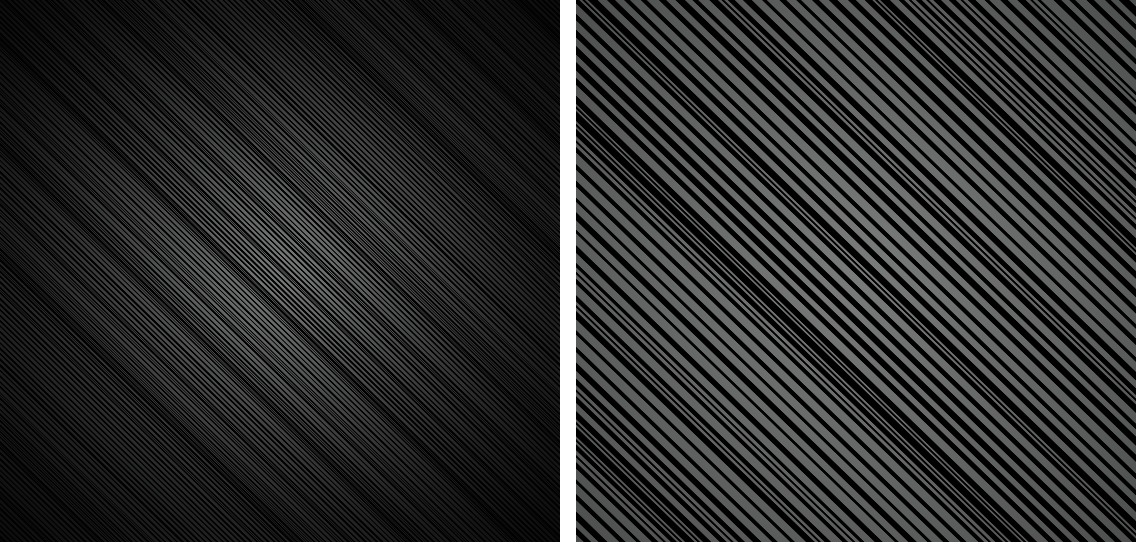
Left, the full canvas; right, a detail of the centre.
Write a WebGL 2 fragment shader that draws this pattern.

```glsl
#version 300 es
precision highp float;
// Fine diagonal grey pinstripes of uneven width on black, lit from the centre.

#define STRIPES 98.0       // stripes across and down, whole number
#define BANDS 24.0         // slow width changes across, whole number
#define HALF_WIDTH 0.295   // mean half width, in stripe periods
#define WIDTH_JITTER 0.14  // width change from stripe to stripe
#define BAND_DEPTH 0.04    // width change from band to band
#define SHIFT 0.16         // sideways offset of each stripe
#define SPLIT_SHARE 0.22   // share of stripes cut by a dark slit
#define SLIT 0.08          // half width of that slit
#define GLOW 0.485         // stripe brightness at the centre
#define EDGE_ROUND 0.03    // softens the light where tiles meet
#define SHARPNESS 0.75     // edge filter width, in pixels

uniform vec2 u_resolution;
out vec4 fragColor;

const vec3 GREY_TINT = vec3(0.975, 1.0, 0.985);
const vec3 GAP_COLOR = vec3(0.004);

// Integer mixing keeps neighbouring stripes unrelated.
float hash(float n) {
  uint h = uint(n) * 747796u + 289133u;
  h = (h ^ (h >> 15)) * 739981u;
  h = (h ^ (h >> 13)) * 668265u;
  h ^= h >> 16;
  return float(h & 65535u) / 65536.0;
}

// Value noise on a line that wraps after the given period.
float wrapNoise(float x, float period) {
  float cell = floor(x);
  float a = hash(mod(cell, period) + 811.0);
  float b = hash(mod(cell + 1.0, period) + 811.0);
  return mix(a, b, smoothstep(0.0, 1.0, x - cell));
}

// Share of the filter width covered by a bar centred on zero.
float bar(float x, float halfWidth, float pixel) {
  float low = max(x - 0.5 * pixel, -halfWidth);
  float high = min(x + 0.5 * pixel, halfWidth);
  return max(high - low, 0.0) / pixel;
}

// Neighbouring stripes are included so that soft edges cross cell borders.
float stripes(float x, float pixel) {
  float cover = 0.0;
  for (int i = -1; i <= 1; i++) {
    float cell = floor(x) + float(i);
    float id = mod(cell, STRIPES);
    float band = wrapNoise(id * BANDS / STRIPES, BANDS) - 0.5;
    float halfWidth = HALF_WIDTH + BAND_DEPTH * band
                    + WIDTH_JITTER * (hash(id + 17.0) - 0.5);
    float offset = x - cell - 0.5 - SHIFT * (hash(id + 283.0) - 0.5);
    float split = step(hash(id + 549.0), SPLIT_SHARE);
    cover += bar(offset, halfWidth, pixel) - split * bar(offset, SLIT, pixel);
  }
  return clamp(cover, 0.0, 1.0);
}

// Radial falloff whose slope vanishes at the tile borders.
float centreLight(vec2 uv) {
  vec2 border = 0.5 - abs(uv - 0.5);
  vec2 rounded = sqrt(border * border + EDGE_ROUND * EDGE_ROUND) - EDGE_ROUND;
  float full = sqrt(0.25 + EDGE_ROUND * EDGE_ROUND) - EDGE_ROUND;
  float r = length(0.5 - 0.5 * rounded / full);
  return exp(-1.1 * r - 2.9 * r * r);
}

void main() {
  vec2 uv = gl_FragCoord.xy / u_resolution;
  float pixel = SHARPNESS * STRIPES * length(1.0 / u_resolution);
  float cover = stripes((uv.x + uv.y) * STRIPES, pixel);
  vec3 stripeColor = GREY_TINT * GLOW * centreLight(uv);
  fragColor = vec4(mix(GAP_COLOR, stripeColor, cover), 1.0);
}
```
